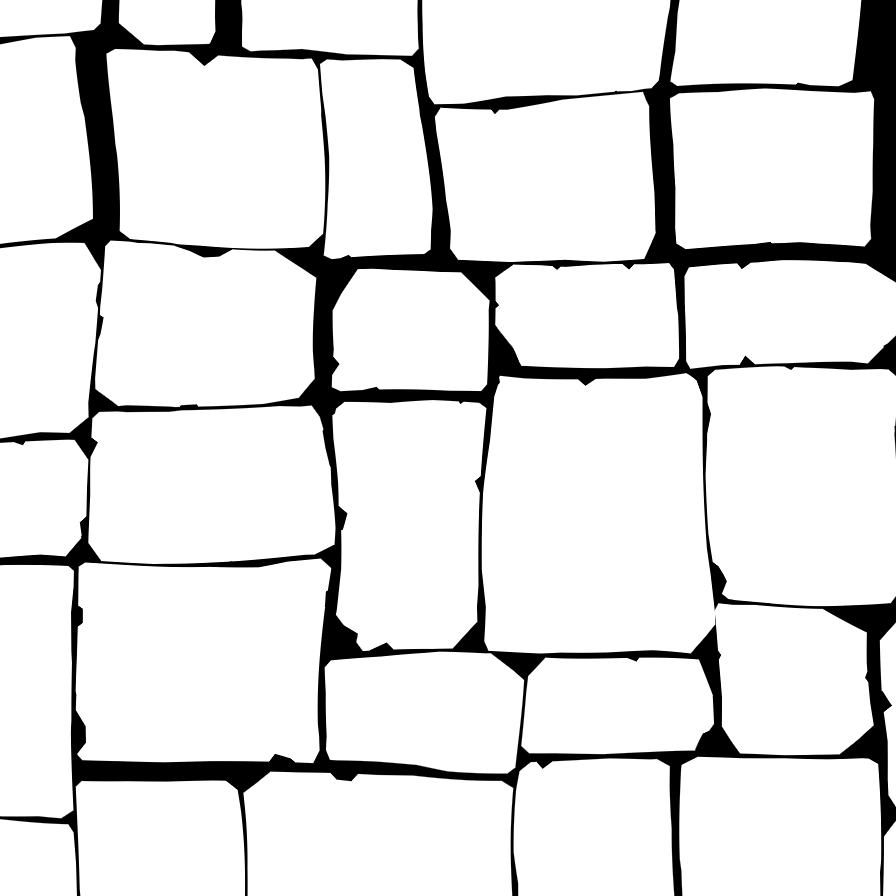
Give the GLSL for this texture, as a WebGL 1 fragment shader.

```glsl
precision highp float;
// Dry stone wall in black and white: pale blocks parted by dark, uneven joints.
// A staggered grid of lines gives irregular rectangles; each one is worn back
// along its sides by polyline noise and has its corners cut off.

uniform vec2 u_resolution;

const float BLOCKS = 4.8;          // mean number of blocks across the canvas
const vec3 STONE = vec3(1.0);
const vec3 GAP = vec3(0.0);

float hash(vec2 p) {
  vec3 q = fract(p.xyx * vec3(0.1031, 0.1030, 0.0973));
  q += dot(q, q.yzx + 33.33);
  return fract((q.x + q.y) * q.z);
}

vec2 gradient(vec2 cell) {
  float angle = 6.2832 * hash(cell + 71.0);
  return vec2(cos(angle), sin(angle));
}

float gradientNoise(vec2 p) {
  vec2 i = floor(p);
  vec2 f = p - i;
  vec2 u = f * f * f * (f * (f * 6.0 - 15.0) + 10.0);
  vec2 e = vec2(1.0, 0.0);
  float low = mix(dot(gradient(i), f), dot(gradient(i + e.xy), f - e.xy), u.x);
  float high = mix(dot(gradient(i + e.yx), f - e.yx), dot(gradient(i + 1.0), f - 1.0), u.x);
  return mix(low, high, u.y);
}

// Gradient noise along a line, sampled at steps and joined by straight chords.
float chordNoise(float t, float stepSize, float frequency, float seed) {
  float s = t / stepSize;
  float k = floor(s);
  float scale = stepSize * frequency;
  float a = gradientNoise(vec2(k * scale, seed));
  float b = gradientNoise(vec2((k + 1.0) * scale, seed));
  return mix(a, b, s - k);
}

// How far one side of a block is worn back at position t along it.
float sideInset(float t, vec2 block, float side) {
  float key = hash(block + side * 19.7);
  float seed = 10.0 + 90.0 * key;
  float recess = 0.15 * pow(hash(block + side * 7.3 + 40.0), 12.0);
  float wobble = chordNoise(t, 0.23, 1.6, seed);
  float notch = max(chordNoise(t, 0.085, 4.3, seed + 130.0) - 0.32, 0.0);
  float hairline = 0.007 - 0.05 * max(-wobble - 0.33, 0.0);
  return hairline + recess + 0.065 * max(wobble, 0.0) + 0.3 * notch;
}

// Distance inside a slanted cut across the corner where two sides meet.
float cornerCut(float a, float b, vec2 block, float corner) {
  float size = 0.03 + 0.17 * pow(hash(block + corner * 11.9 + 90.0), 3.0);
  float slant = mix(0.45, 1.12, hash(block + corner * 5.1 + 160.0));
  vec2 normal = vec2(cos(slant), sin(slant));
  return dot(vec2(a, b), normal) - 0.7 * size;
}

float lineOffset(vec2 cell) {
  return mix(0.14, 0.86, hash(cell + 230.0));
}

// Signed distance, positive inside, to the block around one grid vertex.
float blockDistance(vec2 p, vec2 vertex) {
  vec2 diagonal = vec2(lineOffset(vertex - 1.0), lineOffset(vertex));
  vec2 across = vec2(lineOffset(vertex - vec2(1.0, 0.0)), lineOffset(vertex - vec2(0.0, 1.0)));
  bool even = mod(vertex.x + vertex.y, 2.0) < 0.5;
  vec2 xs = even ? diagonal : across;
  vec2 ys = even ? across.yx : diagonal;

  float left = p.x - (vertex.x - 1.0 + xs.x) - sideInset(p.y, vertex, 1.0);
  float right = vertex.x + xs.y - p.x - sideInset(p.y, vertex, 2.0);
  float bottom = p.y - (vertex.y - 1.0 + ys.x) - sideInset(p.x, vertex, 3.0);
  float top = vertex.y + ys.y - p.y - sideInset(p.x, vertex, 4.0);

  float sides = min(min(left, right), min(bottom, top));
  float lowCuts = min(cornerCut(left, bottom, vertex, 1.0), cornerCut(right, bottom, vertex, 2.0));
  float highCuts = min(cornerCut(left, top, vertex, 3.0), cornerCut(right, top, vertex, 4.0));
  return min(sides, min(lowCuts, highCuts));
}

void main() {
  float pixel = BLOCKS / u_resolution.y;
  vec2 p = gl_FragCoord.xy * pixel + vec2(20.0, 30.0);

  // Bend the courses gently so that joints lean a little.
  vec2 bend = vec2(gradientNoise(p * 0.6), gradientNoise(p * 0.6 + 57.0));
  p += 0.2 * bend;

  // The blocks that can cover a point sit on the corners of its cell.
  vec2 cell = floor(p);
  float inside = -1.0;
  for (int y = 0; y < 2; y++) {
    for (int x = 0; x < 2; x++) {
      inside = max(inside, blockDistance(p, cell + vec2(float(x), float(y))));
    }
  }

  float cover = clamp(inside / pixel + 0.5, 0.0, 1.0);
  gl_FragColor = vec4(mix(GAP, STONE, cover), 1.0);
}
```
